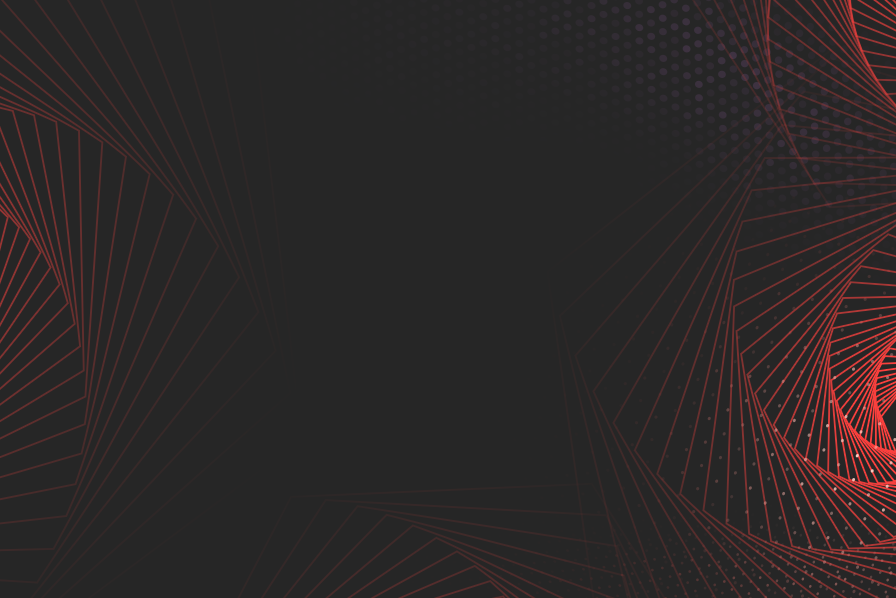
Reproduce this background procedurally as a Shadertoy shader.

```glsl
// Whirls of nested red hexagons on charcoal, with fading fields of dots.

const vec3 CHARCOAL = vec3(0.149);
const vec3 DEEP_RED = vec3(0.62, 0.22, 0.21);
const vec3 HOT_RED = vec3(0.98, 0.25, 0.24);
const vec3 PLUM = vec3(0.25, 0.20, 0.265);
const vec3 SPARK = vec3(1.0, 0.82, 0.78);
const float LINE_HALF = 0.0016;
const float SHRINK = 0.70;        // logarithmic shrink per radian of turn
const float GRID_PLUM = 0.021;
const float GRID_SPARK = 0.034;

float hash(vec2 p) {
    vec3 q = fract(vec3(p.xyx) * 0.1031);
    q += dot(q, q.yzx + 33.33);
    return fract((q.x + q.y) * q.z);
}

mat2 turn(float a) {
    float c = cos(a), s = sin(a);
    return mat2(c, -s, s, c);
}

float cover(float d, float px) {
    return clamp(0.5 - d / px, 0.0, 1.0);
}

// Signed distance to a hexagon that has a corner on the x axis.
float hexagon(vec2 p, float radius) {
    p = abs(p);
    return max(p.y, dot(p, vec2(0.8660, 0.5))) - 0.8660 * radius;
}

// Each hexagon is a turned, smaller copy of the one around it.
float whirl(vec2 p, float radius, float angle, float stepAngle,
            float shrink, float reach, float gain, float px) {
    float r = length(p);
    if (r > reach) return 0.0;
    float fade = min(gain * pow(1.0 - r / reach, 1.5), 1.0);
    float clear = 1.0;
    for (int i = 0; i < 36; i++) {
        float n = float(i);
        float size = radius * exp(-shrink * abs(stepAngle) * n);
        float d = abs(hexagon(turn(angle + stepAngle * n) * p, size));
        clear *= 1.0 - fade * cover(d - LINE_HALF, px);
    }
    return 1.0 - clear;
}

// Round dots on a skewed grid; the hash varies their strength.
float dots(vec2 p, float cell, float size, float px) {
    vec2 g = p / cell;
    g.x += 0.5 * mod(floor(g.y), 2.0);
    float d = length(fract(g) - 0.5) * cell - size;
    return cover(d, px) * mix(0.35, 1.0, hash(floor(g) + 40.0));
}

float glow(vec2 p, vec2 center, vec2 size) {
    vec2 q = (p - center) / size;
    return exp(-dot(q, q));
}

void mainImage(out vec4 fragColor, in vec2 fragCoord) {
    float px = 1.0 / iResolution.y;
    vec2 p = fragCoord * px;
    p.x *= 1.5 * iResolution.y / iResolution.x;
    vec3 color = CHARCOAL;

    // Plum halftone mesh, bent like a hanging cloth
    vec2 mesh = turn(0.5) * p;
    mesh.y += 0.035 * sin(mesh.x * 5.0);
    float band = glow(turn(-0.62) * (p - vec2(1.25, 0.86)), vec2(0.0), vec2(0.30, 0.12));
    band += 0.22 * glow(p, vec2(0.88, 0.97), vec2(0.28, 0.13));
    color = mix(color, PLUM, min(band, 1.0) * dots(mesh, GRID_PLUM, 0.0062, px));

    // Hexagon whirls: left, right, upper right, bottom
    float left = whirl(p - vec2(-0.211, 0.574), 0.78, -0.407, 0.0864, SHRINK, 0.76, 1.05, px);
    float right = whirl(p - vec2(1.537, 0.295), 0.669, 2.758, 0.0969, SHRINK, 0.69, 1.3, px);
    float upper = whirl(p - vec2(1.621, 1.117), 0.518, 4.25, -0.0873, 0.5, 0.645, 1.3, px);
    float lower = whirl(p - vec2(0.758, -0.256), 0.504, 2.138, -0.098, SHRINK, 0.56, 0.9, px);
    float ink = 1.0 - (1.0 - left) * (1.0 - right) * (1.0 - upper) * (1.0 - lower);
    color = mix(color, mix(DEEP_RED, HOT_RED, ink), ink);

    // Sparks over the lower right whirl, denser along the bottom
    vec2 wave = turn(0.28) * p;
    wave.y += 0.03 * sin(wave.x * 7.0);
    float haze = glow(p, vec2(1.46, 0.24), vec2(0.27, 0.25));
    float rim = glow(p, vec2(1.38, 0.03), vec2(0.34, 0.06));
    float sparks = haze * dots(wave, GRID_SPARK, 0.0026, px);
    sparks = max(sparks, 0.6 * rim * dots(wave, 0.5 * GRID_SPARK, 0.0022, px));
    color = mix(color, mix(DEEP_RED, SPARK, haze), sparks);

    fragColor = vec4(color, 1.0);
}
```
